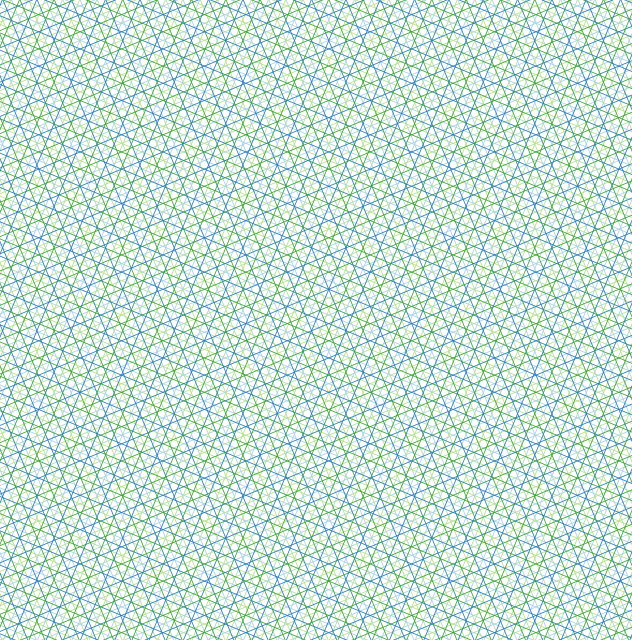
Give the GLSL for this pattern, as a Shadertoy shader.

```glsl
const float PI = 3.14159265;
const int DIRECTIONS = 4;
const float SPACING = 0.01239;      // between neighbouring parallel lines
const float LINE_WIDTH = 0.00122;
const vec2 STAR_CENTRE = vec2(0.5137, 0.548);

const vec3 PAPER = vec3(1.0);
const vec3 BLUE = vec3(0.12, 0.47, 0.71);
const vec3 GREEN = vec3(0.20, 0.63, 0.17);
const vec3 PALE_BLUE = vec3(0.65, 0.81, 0.89);
const vec3 PALE_GREEN = vec3(0.70, 0.87, 0.54);

// Share of a pixel-wide interval covered by a line of the given width
float lineCoverage(float dist, float width, float pixel) {
    float upper = min(dist + 0.5 * pixel, 0.5 * width);
    float lower = max(dist - 0.5 * pixel, -0.5 * width);
    return clamp((upper - lower) / pixel, 0.0, 1.0);
}

// Draws every second line of each direction, alternating two colours
vec3 drawGrid(vec3 base, vec2 p, float parity, vec3 colorA, vec3 colorB, float pixel) {
    for (int i = 0; i < DIRECTIONS; i++) {
        float angle = (float(i) + 0.5) * PI / float(DIRECTIONS);
        vec2 normal = vec2(cos(angle), sin(angle));
        float position = dot(p, normal) / SPACING;
        float pairIndex = floor((position - parity) * 0.5 + 0.5);
        float dist = (position - parity - 2.0 * pairIndex) * SPACING;
        vec3 ink = mix(colorA, colorB, mod(pairIndex, 2.0));
        base = mix(base, ink, lineCoverage(dist, LINE_WIDTH, pixel));
    }
    return base;
}

void mainImage(out vec4 fragColor, in vec2 fragCoord) {
    float pixel = 1.0 / iResolution.y;
    vec2 p = fragCoord * pixel - STAR_CENTRE;

    // Pale lines lie between and beneath the strong ones
    vec3 color = drawGrid(PAPER, p, 1.0, PALE_BLUE, PALE_GREEN, pixel);
    color = drawGrid(color, p, 0.0, BLUE, GREEN, pixel);
    fragColor = vec4(color, 1.0);
}
```
